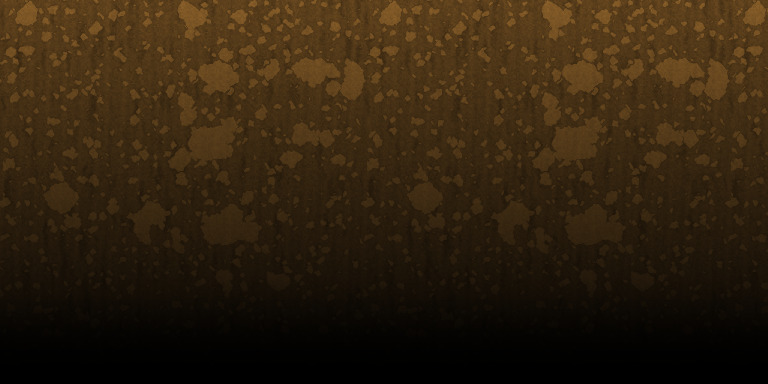
Reproduce this background procedurally as a WebGL 1 fragment shader.

```glsl
precision highp float;
// Weathered brown wall with pale flaking blotches, fading to black at the foot.
uniform vec2 u_resolution;

const float TAU = 6.2831853;

float hash(vec2 p) {
  vec3 a = fract(vec3(p.xyx) * vec3(0.1031, 0.1030, 0.0973));
  a += dot(a, a.yzx + 33.33);
  return fract((a.x + a.y) * a.z);
}

// Layered sines that repeat every unit in x, used to roughen outlines
vec2 ripple(vec2 q) {
  vec2 a = TAU * q;
  vec2 w = vec2(sin(a.y * 13.0 + 2.0 * sin(a.x * 7.0)), sin(a.x * 14.0 + 2.0 * sin(a.y * 6.0)));
  w += 0.6 * vec2(sin(a.y * 31.0 + a.x * 9.0), sin(a.x * 29.0 - a.y * 12.0));
  return w + 0.4 * vec2(sin(a.y * 67.0 - a.x * 21.0), sin(a.x * 71.0 + a.y * 18.0));
}

// Soft density of a group of blotches, wrapped in x
float clump(vec2 q, vec2 center, vec2 size) {
  vec2 d = q - center;
  d.x -= floor(d.x + 0.5);
  d /= size;
  return exp(-dot(d, d));
}

float density(vec2 q) {
  float d = clump(q, vec2(0.55, 0.86), vec2(0.09, 0.05));
  d += clump(q, vec2(0.80, 0.86), vec2(0.12, 0.05));
  d += clump(q, vec2(0.97, 0.81), vec2(0.05, 0.05));
  d += clump(q, vec2(0.55, 0.68), vec2(0.09, 0.08));
  d += clump(q, vec2(0.83, 0.65), vec2(0.10, 0.06));
  d += clump(q, vec2(0.16, 0.53), vec2(0.11, 0.05));
  d += clump(q, vec2(0.35, 0.45), vec2(0.13, 0.04));
  d += clump(q, vec2(0.63, 0.43), vec2(0.07, 0.06));
  d += clump(q, vec2(0.72, 0.31), vec2(0.10, 0.06));
  d += clump(q, vec2(0.56, 1.01), vec2(0.10, 0.03));
  d += clump(q, vec2(0.06, 0.99), vec2(0.05, 0.05));
  return min(d, 1.0);
}

// Signed depth inside round cells scattered on a grid, positive within
float spots(vec2 q, float count, float size) {
  vec2 g = q * count;
  vec2 cell = floor(g);
  float depth = -1.0;
  for (int j = -1; j <= 1; j++) {
    for (int i = -1; i <= 1; i++) {
      vec2 c = cell + vec2(float(i), float(j));
      vec2 id = vec2(mod(c.x, count), c.y) + count * 3.7;
      vec2 center = c + 0.15 + 0.7 * vec2(hash(id), hash(id + 51.3));
      float radius = size * (1.3 * hash(id + 17.9) - 0.3);
      depth = max(depth, radius - length(g - center));
    }
  }
  return depth / count;
}

void main() {
  vec2 p = gl_FragCoord.xy / u_resolution.y;
  vec2 q = p / 0.948;
  q.x = fract(q.x);
  float soft = max(0.002, 0.8 / u_resolution.y);

  // Blotches of three sizes gather where the density is high
  vec2 rough = q + 0.0035 * ripple(q);
  float crowd = density(rough);
  float depth = spots(rough, 9.0, 0.08 + 0.62 * crowd);
  depth = max(depth, spots(rough, 17.0, 0.26 + 0.34 * crowd));
  depth = max(depth, spots(rough, 31.0, 0.30 + 0.15 * crowd));
  float flake = smoothstep(-soft, soft, depth);
  float rim = exp(-pow(depth / 0.005, 2.0)) * (1.0 - flake);

  // Long dark drips and faint upright streaks
  float drip = smoothstep(-0.004, 0.004, spots(rough * vec2(1.0, 0.22), 37.0, 0.38));
  float streak = sin(TAU * q.x * 19.0 + 2.0 * sin(q.y * 5.0));
  streak += sin(TAU * q.x * 43.0 + 3.0 * sin(q.y * 4.0 + 1.0));

  // Fine mottling
  float grain = hash(floor(p * 256.0)) - 0.5;
  float mottle = dot(ripple(q.yx * 3.0 + rough), vec2(0.012));

  float tone = 0.92 + 0.025 * streak - 0.13 * drip - 0.07 * rim;
  tone = mix(tone, 1.30 + 0.015 * streak - 0.04 * drip, flake * 0.9);
  tone += 0.12 * grain + mottle;

  // Light falls from the top and vanishes near the foot
  float light = 0.405 * p.y * smoothstep(-0.02, 0.30, p.y);
  gl_FragColor = vec4(vec3(1.0, 0.69, 0.30) * light * tone, 1.0);
}
```
